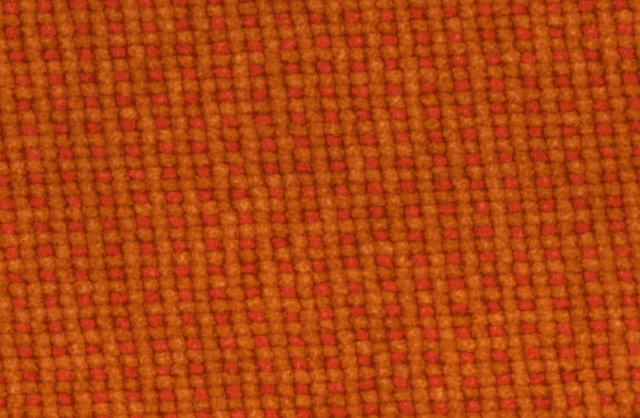
Reproduce this texture procedurally as a WebGL 2 fragment shader.

```glsl
#version 300 es
precision highp float;
// Plain-weave cloth: rounded orange bumps in tilted columns, every other column spotted with red.
uniform vec2 u_resolution;
out vec4 fragColor;

vec2 hash2(vec2 p) {
    p = vec2(dot(p, vec2(127.1, 311.7)), dot(p, vec2(269.5, 183.3)));
    return fract(sin(p) * 43758.5);
}

// Gradient noise, roughly -0.7 to 0.7
float cornerDot(vec2 cell, vec2 f, vec2 offset) {
    return dot(hash2(cell + offset) * 2.0 - 1.0, f - offset);
}

float gradientNoise(vec2 p) {
    vec2 cell = floor(p), f = fract(p);
    vec2 s = f * f * f * (f * (f * 6.0 - 15.0) + 10.0);
    float low = mix(cornerDot(cell, f, vec2(0, 0)), cornerDot(cell, f, vec2(1, 0)), s.x);
    float high = mix(cornerDot(cell, f, vec2(0, 1)), cornerDot(cell, f, vec2(1, 1)), s.x);
    return mix(low, high, s.y);
}

vec3 orangeYarn(float light) {
    vec3 body = mix(vec3(0.50, 0.13, 0.01), vec3(0.74, 0.31, 0.05), smoothstep(-0.05, 0.64, light));
    return mix(body, vec3(0.93, 0.51, 0.24), smoothstep(0.5, 1.1, light));
}

vec3 redYarn(float light) {
    vec3 body = mix(vec3(0.52, 0.11, 0.01), vec3(0.78, 0.22, 0.09), smoothstep(-0.05, 0.55, light));
    return mix(body, vec3(0.92, 0.42, 0.26), smoothstep(0.5, 1.0, light));
}

void main() {
    vec2 p = gl_FragCoord.xy / u_resolution.y;

    // Skewed thread grid: one unit per crossing, with a slight wobble
    mat2 threadAxes = mat2(0.0403, 0.0018, -0.0041, 0.0293);
    vec2 thread = inverse(threadAxes) * (p - vec2(0.744, 0.483));
    thread += 0.2 * vec2(gradientNoise(p * 5.0), gradientNoise(p * 5.0 + 31.0));
    thread += 0.22 * vec2(gradientNoise(p * 48.0), gradientNoise(p * 48.0 + 57.0));

    // Fine fuzz and sparse bright hairs shared by all yarns
    float fuzz = 0.27 * gradientNoise(p * 120.0) + 0.24 * gradientNoise(p * 68.0 + 8.0);
    vec2 hairSpace = p * vec2(34.0, 38.0) + 1.2 * gradientNoise(p * 22.0);
    float hair = 1.0 - smoothstep(0.0, 0.05, abs(gradientNoise(hairSpace)));
    fuzz += 0.2 * hair * smoothstep(0.12, 0.4, gradientNoise(p * 27.0 + 19.0));

    // Soft maximum of the neighbouring yarn bumps
    vec2 nearest = floor(thread + 0.5);
    vec3 colorSum = vec3(0.0);
    float weightSum = 0.0;
    for (int y = -1; y <= 1; y++) {
        for (int x = -1; x <= 1; x++) {
            vec2 cell = nearest + vec2(x, y);
            vec2 parity = mod(cell, 2.0);
            bool isWarp = parity.x == parity.y;
            bool isRed = isWarp && parity.x < 0.5;
            bool isSpottedColumn = parity.x < 0.5;
            vec2 random = hash2(cell + 0.5);

            // Bumps in the plain columns are tall and merge into a continuous cord
            vec2 size = isRed ? vec2(0.60, 0.80) : isSpottedColumn ? vec2(0.66, 0.80) : vec2(0.62, 0.92);
            size *= 0.94 + 0.12 * random.yx;
            vec2 q = (thread - cell - 0.16 * (random - 0.5)) / size;
            q.y += isWarp ? 0.0 : 0.12 * q.x;
            float height = 1.0 - dot(q, q) - (isRed ? 0.16 : 0.0);

            // Twisted fibres run along each yarn
            vec2 along = isWarp ? q.yx : q;
            float fibre = gradientNoise(vec2(along.x * 1.8 + along.y, along.y * 3.5 - along.x * 1.5) + cell * 17.3);
            float light = 0.07 + 0.62 * height + 0.12 * q.y + 0.05 * q.x;
            light += 0.2 * fibre + 0.16 * (random.x - 0.5) + fuzz;

            float weight = exp(11.0 * height);
            colorSum += weight * (isRed ? redYarn(light) : orangeYarn(light));
            weightSum += weight;
        }
    }
    vec3 color = colorSum / weightSum;

    // Uneven, gentle illumination, a little dimmer toward the top
    color *= 1.02 - 0.06 * p.y + 0.06 * gradientNoise(p * 2.5 + 4.0);
    fragColor = vec4(color, 1.0);
}
```
